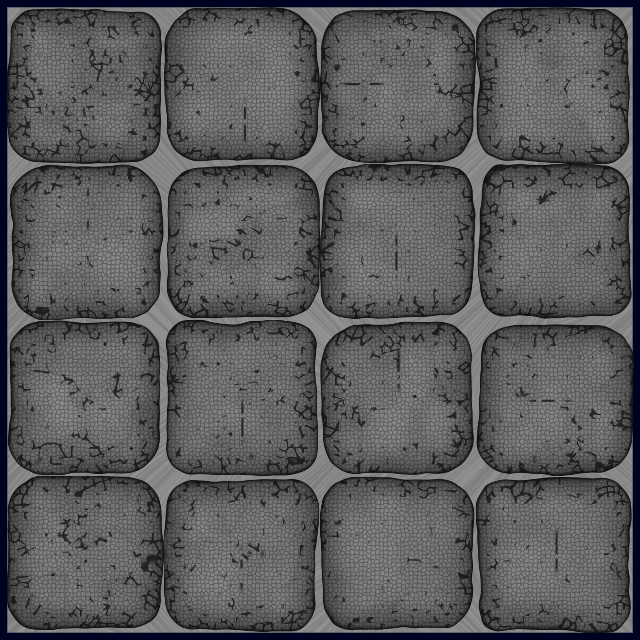
This texture is drawn by a Shadertoy shader. Its source:

```glsl
// A four by four panel of worn, rounded stones on pale grout with a navy frame.
// Each stone is a noisy rounded box with a shaded rim; its skin is a fine
// Voronoi mesh, and broken strokes of a coarser mesh gather in worn zones.

const float TILES = 4.0;          // stones across and down
const float MARGIN = 0.0115;      // frame width, canvas units
const float HALF_SIZE = 0.487;    // the next values are in tile units
const float CORNER = 0.20;
const float CORNER_VARIATION = 0.09;
const float WOBBLE = 0.038;
const float RIM_WIDTH = 0.013;
const float SHADE_WIDTH = 0.075;
const float MESH_SCALE = 37.0;    // mesh cells per tile
const float CRACK_SCALE = 17.0;
const float CRACK_WIDTH = 0.16;
const float SEAM_CHANCE = 0.5;
const vec3 FRAME = vec3(0.0, 0.008, 0.13);
const vec3 GROUT = vec3(0.54);
const vec3 STONE_LIGHT = vec3(0.505);
const vec3 STONE_DARK = vec3(0.36);
const vec3 CRACK = vec3(0.11, 0.12, 0.12);
const vec3 RIM = vec3(0.05, 0.055, 0.06);

float hash(vec2 p) {
    vec3 a = fract(p.xyx * vec3(0.1031, 0.1030, 0.0973));
    a += dot(a, a.yzx + 33.33);
    return fract((a.x + a.y) * a.z);
}

vec2 hash2(vec2 p) {
    return vec2(hash(p), hash(p + 71.7));
}

float noise(vec2 p) {
    vec2 i = floor(p), f = fract(p);
    f = f * f * (3.0 - 2.0 * f);
    return mix(mix(hash(i), hash(i + vec2(1, 0)), f.x),
               mix(hash(i + vec2(0, 1)), hash(i + vec2(1, 1)), f.x), f.y);
}

// Gap between the two nearest cell centres: zero on cell walls.
float cellWall(vec2 p, float jitter) {
    vec2 i = floor(p), f = fract(p);
    float near = 9.0, next = 9.0;
    for (int y = -1; y <= 1; y++)
    for (int x = -1; x <= 1; x++) {
        vec2 g = vec2(x, y);
        float d = length(g + 0.5 + (hash2(i + g) - 0.5) * jitter - f);
        next = min(next, max(near, d));
        near = min(near, d);
    }
    return next - near;
}

float roundedBox(vec2 p, vec2 size, float r) {
    vec2 d = abs(p) - size + r;
    return length(max(d, 0.0)) + min(max(d.x, d.y), 0.0) - r;
}

// Signed distance to the uneven outline of one stone.
float stoneShape(vec2 q, vec2 id) {
    vec2 seed = id * 17.3 + 40.0;
    vec2 shift = (hash2(id + 5.0) - 0.5) * 0.012;
    float r = CORNER + (hash(id + 9.0) - 0.5) * CORNER_VARIATION;
    float bump = (noise(q * 4.0 + seed) - 0.5) * WOBBLE
               + (noise(q * 13.0 + seed) - 0.5) * WOBBLE * 0.3;
    return roundedBox(q - shift, vec2(HALF_SIZE), r) + bump;
}

// Fine streaks that fan diagonally through each grout crossing.
vec3 groutColor(vec2 t) {
    vec2 crossing = floor(t + 0.5);
    float side = hash(crossing + 3.0) < 0.5 ? -1.0 : 1.0;
    vec2 v = t - crossing;
    float across = (v.x + side * v.y) * (1.0 + 0.8 * (v.x - side * v.y));
    return GROUT * (0.9 + 0.17 * noise(vec2(across * 75.0, 4.0) + crossing * 31.0 + 90.0));
}

// Straight dashed scar on some stones, along either axis.
float seam(vec2 q, vec2 id, float px) {
    vec2 s = hash(id + 21.0) < 0.65 ? q : q.yx;
    vec2 place = (hash2(id + 27.0) - 0.5) * vec2(0.04, 0.5);
    s -= place;
    float line = 1.0 - smoothstep(0.003, 0.004 + px, abs(s.x));
    float span = 1.0 - smoothstep(0.09, 0.17, abs(s.y));
    float dash = smoothstep(0.25, 0.45, noise(vec2(s.y * 28.0, 3.0) + id * 13.0 + 60.0));
    return line * span * dash * step(hash(id + 33.0), SEAM_CHANCE);
}

vec3 stoneColor(vec2 q, vec2 id, float depth, float px) {
    vec2 seed = id * 23.7 + 80.0;
    vec2 warp = vec2(noise(q * 9.0 + seed), noise(q * 9.0 + seed + 50.0)) * 0.06;

    // Mesh skin with a soft mottling
    float mesh = smoothstep(0.0, 0.45, cellWall(q * MESH_SCALE + seed, 0.65));
    vec3 col = mix(STONE_DARK, STONE_LIGHT, mesh);
    col *= 0.93 + 0.14 * noise(q * 6.0 + seed);

    // Wear: a band near the rim, curved ridges and patches
    float field = noise(q * 4.5 + seed + warp * 4.0);
    float ridge = 1.0 - smoothstep(0.0, 0.1, abs(field - 0.5));
    float patches = smoothstep(0.5, 0.85, noise(q * 5.0 + seed + 120.0));
    float band = 1.0 - smoothstep(0.05, 0.2, depth);
    float amount = mix(0.15, 1.0, hash(id + 14.0));
    float wear = clamp(0.75 * band + amount * (0.6 * ridge + 0.7 * patches), 0.0, 1.0);
    col *= 1.0 - 0.13 * wear;

    // Broken cracks, then the seam
    float wall = cellWall((q + warp) * CRACK_SCALE + seed, 0.95);
    float line = 1.0 - smoothstep(CRACK_WIDTH * 0.4, CRACK_WIDTH + px * CRACK_SCALE, wall);
    float limit = mix(0.88, 0.42, wear);
    float broken = smoothstep(limit, limit + 0.14, noise(q * 24.0 + seed + 7.0));
    col = mix(col, CRACK, max(line * broken, seam(q, id, px)) * 0.9);

    // Rounded shoulder and dark rim
    col *= 1.0 - 0.42 * exp(-depth / SHADE_WIDTH);
    float rim = RIM_WIDTH * (0.5 + noise(q * 7.0 + seed + 30.0));
    return mix(col, RIM, 0.9 * exp(-pow(depth / rim, 2.0)));
}

void mainImage(out vec4 fragColor, in vec2 fragCoord) {
    vec2 uv = fragCoord / iResolution.xy;
    float scale = TILES / (1.0 - 2.0 * MARGIN);
    float px = scale / min(iResolution.x, iResolution.y);
    vec2 t = (uv - MARGIN) * scale;
    vec2 id = clamp(floor(t), 0.0, TILES - 1.0);
    vec2 q = t - id - 0.5;

    float panel = roundedBox(t - TILES * 0.5, vec2(TILES * 0.5), 0.0);
    vec3 col = mix(groutColor(t), FRAME, smoothstep(-px, px, panel * 2.0));
    float d = stoneShape(q, id);
    float cover = 1.0 - smoothstep(-0.5 * px, 0.5 * px, d);
    col = mix(col, stoneColor(q, id, max(-d, 0.0), px), cover);
    fragColor = vec4(col, 1.0);
}
```
